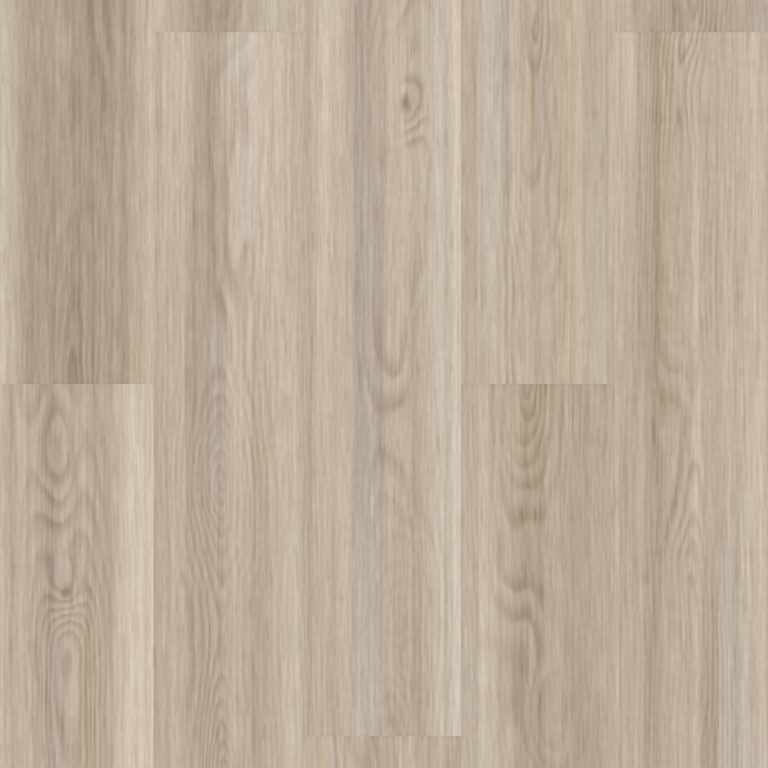
Reproduce this texture procedurally as a Shadertoy shader.

```glsl
#define COLUMNS 5.0
#define PLANK_LENGTH 1.375
#define FIRST_JOINT 0.5
#define STAGGER 0.4583
#define RINGS 29.0
#define RING_CONTRAST 0.3
#define STREAK_CONTRAST 0.47
#define PLANK_VARIATION 0.17
#define SEAM_WIDTH 0.0011
#define DARK_WOOD vec3(0.615, 0.550, 0.474)
#define LIGHT_WOOD vec3(0.842, 0.789, 0.722)
#define KNOT_COLOR vec3(0.49, 0.42, 0.35)

float hash(vec2 p) {
    return fract(sin(dot(p, vec2(127.1, 311.7))) * 43758.5453);
}

float noise(vec2 p) {
    vec2 cell = floor(p), f = fract(p);
    f = f * f * (3.0 - 2.0 * f);
    return mix(mix(hash(cell), hash(cell + vec2(1, 0)), f.x),
               mix(hash(cell + vec2(0, 1)), hash(cell + vec2(1, 1)), f.x), f.y);
}

// Noise centred on zero
float vary(vec2 p) {
    return noise(p) - 0.5;
}

// p.x spans one plank width from -0.5 to 0.5; p.y runs along it in canvas units
vec3 wood(vec2 p, vec2 id) {
    float seed = 60.0 * hash(id + 3.7);
    vec2 q = p + vec2(seed, seed * 1.7);

    // Wandering heart of the log
    float center = 0.22 * vary(vec2(q.y * 2.2, seed)) + 0.16 * (hash(id + 8.1) - 0.5);
    float x = p.x - center;
    float heart = exp(-20.0 * x * x);

    // Occasional knot that pushes the rings aside
    vec2 knotPos = vec2(center, PLANK_LENGTH * (0.15 + 0.7 * hash(id + 5.3)));
    vec2 toKnot = (p - knotPos) * vec2(1.0, 3.0);
    toKnot += 0.025 * vec2(vary(q * vec2(25, 60)), vary(q * vec2(20, 45) + 9.0));
    float knotDist2 = dot(toKnot, toKnot);
    float hasKnot = step(0.55, hash(id + 1.9));

    // Rings of a log cut at a changing depth: arches and long ovals
    float depth = 0.85 * vary(vec2(q.y * 2.6, seed + 7.0))
                + 0.12 * vary(q * vec2(4.0, 9.0));
    float bend = 0.07 * vary(q * vec2(4.0, 6.0)) + 0.025 * vary(q * vec2(9.0, 26.0));
    float radius = length(vec2(x + bend * mix(0.25, 1.0, heart), depth * mix(0.5, 1.0, heart)));
    radius += hasKnot * 0.1 * exp(-70.0 * knotDist2);
    float phase = fract(radius * RINGS + 2.2 * vary(q * vec2(7.0, 1.6)));
    float ring = smoothstep(0.15, 0.75, phase) * (1.0 - smoothstep(0.75, 1.0, phase));
    float clarity = 0.2 + 0.95 * smoothstep(0.2, 0.8, noise(q * vec2(6.0, 3.5) + 31.0));
    ring *= mix(0.22, 1.0, heart) * clarity;

    // Broad bands, narrow streaks, fibres and short pores
    float tone = 0.69 + PLANK_VARIATION * (hash(id) - 0.5) - 0.2 * heart;
    tone += STREAK_CONTRAST * vary(q * vec2(5.0, 0.9));
    tone += 0.55 * STREAK_CONTRAST * vary(q * vec2(19.0, 1.1) + 17.0);
    tone += 0.22 * vary(q * vec2(48.0, 3.0)) + 0.24 * vary(q * vec2(92.0, 24.0));
    tone += 0.12 * vary(q * vec2(75.0, 110.0) + 3.0);
    tone -= 0.13 * smoothstep(0.68, 0.95, noise(q * vec2(60.0, 30.0) + 5.0));
    tone -= RING_CONTRAST * ring;

    vec3 color = mix(DARK_WOOD, LIGHT_WOOD, clamp(tone, -0.1, 1.05));
    color += vec3(0.018, 0.006, -0.024) * vary(q * vec2(13.0, 0.8) + 43.0);
    return mix(color, KNOT_COLOR, 0.55 * hasKnot * exp(-1100.0 * knotDist2));
}

vec3 planks(vec2 uv) {
    float across = uv.x * COLUMNS;
    float column = floor(across);
    float along = (uv.y - FIRST_JOINT - STAGGER * column) / PLANK_LENGTH;
    vec2 local = vec2(fract(across) - 0.5, fract(along) * PLANK_LENGTH);
    vec3 color = wood(local, vec2(column, floor(along)));

    // Tight seams: barely visible along the sides, clearer at the ends
    float sideDist = (0.5 - abs(local.x)) / COLUMNS;
    float endDist = min(local.y, PLANK_LENGTH - local.y);
    float side = 1.0 - smoothstep(0.0, SEAM_WIDTH, sideDist);
    float end = 1.0 - smoothstep(0.0, SEAM_WIDTH, endDist);
    return color * (1.0 - max(0.015 * side, 0.06 * end));
}

void mainImage(out vec4 fragColor, in vec2 fragCoord) {
    // Four samples per pixel smooth grain and joints
    vec3 color = vec3(0);
    for (int i = 0; i < 4; i++) {
        vec2 offset = vec2(i % 2, i / 2) * 0.5 - 0.25;
        color += planks((fragCoord + offset) / iResolution.xy);
    }
    fragColor = vec4(color / 4.0, 1.0);
}
```
